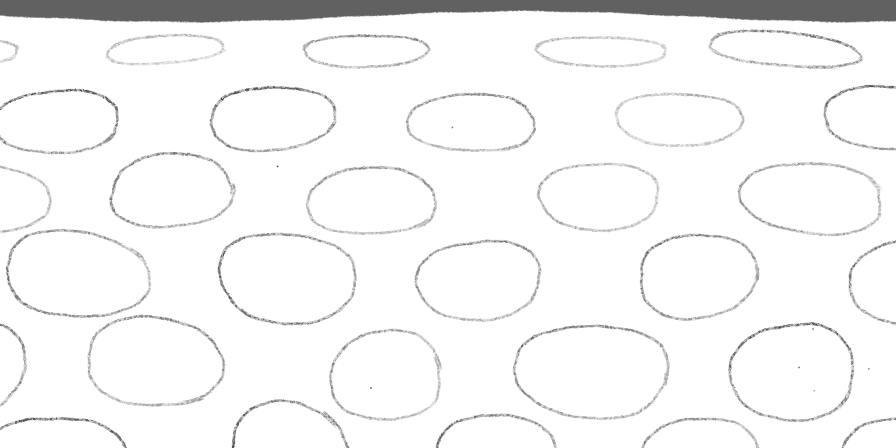
Reproduce this pattern procedurally as a Shadertoy shader.

```glsl
// Staggered rows of hand-drawn pencil ovals on white paper below a dark grey strip.

const vec3  PAPER        = vec3(1.0);
const vec3  STRIP_COLOR  = vec3(0.38);
const vec3  PENCIL_COLOR = vec3(0.22, 0.21, 0.22);
const float STRIP_DEPTH  = 0.037;   // all lengths are in canvas heights
const float STRIP_WAVE   = 0.012;
const int   ROWS         = 6;
const int   COLUMNS      = 6;
const float COLUMN_STEP  = 0.47;
const float LINE_HALF    = 0.0028;
const float LINE_SOFT    = 0.0018;
const float GRAIN_SCALE  = 210.0;   // cells per canvas height
const float SPECK_SCALE  = 22.0;
const float SPECK_RADIUS = 0.0035;
const vec2  SPECK_CENTER = vec2(1.87, 0.16);
const float OVERLAP      = 0.07;    // share of a turn drawn twice
const float TAU          = 6.28318;

vec2 hash2(vec2 p) {
    vec3 q = fract((p.xyx + 17.0) * vec3(0.1031, 0.1030, 0.0973));
    q += dot(q, q.yzx + 33.33);
    return fract((q.xx + q.yz) * q.zy);
}

// Cellular noise: distance to the nearest point, then the id of its cell
vec3 cellular(vec2 p) {
    vec2 base = floor(p);
    vec3 nearest = vec3(9.0, 0.0, 0.0);
    for (int j = -1; j <= 1; j++)
    for (int i = -1; i <= 1; i++) {
        vec2 id = base + vec2(i, j);
        float d = length(id + hash2(id) - p);
        if (d < nearest.x) nearest = vec3(d, id);
    }
    return nearest;
}

// Irregular radius of a unit oval: squarish, with a wavering hand
float handRadius(float a, vec2 seed) {
    vec2 phase = seed * TAU;
    return 1.0 - 0.022 * cos(4.0 * a)
        + 0.035 * sin(2.0 * a + phase.x)
        + 0.030 * sin(3.0 * a + phase.y)
        + 0.008 * sin(7.0 * a + phase.x * 2.0)
        + 0.005 * sin(15.0 * a + phase.y * 3.0);
}

// Pencil coverage of one oval, drawn as a slightly open spiral
float ovalStroke(vec2 p, vec2 halfSize, vec2 seed, float roughness, float pixel) {
    vec2 q = p / halfSize;
    float rho = max(length(q), 0.001);
    if (rho > 1.5) return 0.0;
    float angle = atan(q.y, q.x);
    float turn = fract(angle / TAU - 0.15 + 0.3 * seed.x);
    float slope = length(q / halfSize) / rho;
    float drift = 0.11 * (seed.y - 0.5);
    float soft = max(LINE_SOFT, 0.6 * pixel);
    float ink = 0.0;
    for (int pass = 0; pass < 2; pass++) {
        float t = turn + float(pass);
        float radius = handRadius(angle, seed) + drift * (t - 0.5);
        float d = abs((rho - radius) / slope + roughness);
        float ends = smoothstep(0.0, 0.01, t)
                   * (1.0 - smoothstep(1.0 + 0.5 * OVERLAP, 1.0 + OVERLAP, t));
        ink = max(ink, ends * (1.0 - smoothstep(LINE_HALF - soft, LINE_HALF + soft, d)));
    }
    // Hand pressure changes around the oval
    float pressure = 0.82 + 0.18 * sin(angle + 2.5 + 2.5 * seed.x);
    return ink * pressure;
}

void mainImage(out vec4 fragColor, in vec2 fragCoord) {
    float pixel = 1.0 / iResolution.y;
    vec2 uv = fragCoord * pixel;
    vec2 pos = vec2(uv.x, 1.0 - uv.y);   // y runs down from the strip

    // Paper tooth breaks up the pencil line
    vec3 tooth = cellular(pos * GRAIN_SCALE);
    vec2 toothHash = hash2(tooth.yz + 5.0);
    float grain = mix(0.4, 1.2, toothHash.x);
    float roughness = (toothHash.y - 0.5) * 0.0014;

    // Rows widen and the ovals grow rounder toward the bottom
    float ink = 0.0;
    for (int r = 0; r < ROWS; r++) {
        float row = float(r);
        float rowY = 0.115 + 0.145 * row + 0.008 * row * row;
        for (int c = 0; c < COLUMNS; c++) {
            vec2 id = vec2(c, r);
            vec2 seed = hash2(id * 3.0 + 2.0);
            vec2 vary = hash2(id * 5.0 + 41.0);
            float stagger = 0.5 * mod(row, 2.0);
            vec2 center = vec2((float(c) - 0.2 + stagger) * COLUMN_STEP, rowY);
            center += (seed - 0.5) * vec2(0.07, 0.012 + 0.008 * row);
            vec2 halfSize = vec2(0.128 + 0.05 * vary.x,
                                 0.036 + 0.025 * sqrt(row) + 0.005 * row);
            halfSize.y *= 0.88 + 0.24 * vary.y;
            float tilt = 0.16 * (vary.x - 0.4);
            vec2 p = mat2(cos(tilt), -sin(tilt), sin(tilt), cos(tilt)) * (pos - center);
            float darkness = mix(0.36, 0.78, vary.y) + 0.025 * row;
            ink = max(ink, darkness * ovalStroke(p, halfSize, seed, roughness, pixel));
        }
    }
    ink *= grain;

    // Stray graphite specks, denser near one corner
    vec3 speck = cellular(pos * SPECK_SCALE);
    vec2 speckHash = hash2(speck.yz + 90.0);
    vec2 away = uv - SPECK_CENTER;
    float chance = mix(0.006, 0.35, exp(-60.0 * dot(away, away)));
    float dot1 = 1.0 - smoothstep(0.0, SPECK_RADIUS, speck.x / SPECK_SCALE);
    ink = max(ink, step(speckHash.x, chance) * dot1 * mix(0.4, 1.0, speckHash.y));

    // Wavy strip along the top edge
    float edge = STRIP_DEPTH + STRIP_WAVE * cos(4.2 * (pos.x - 0.42))
               + 0.001 * sin(31.0 * pos.x) + roughness;
    float strip = 1.0 - smoothstep(-pixel, pixel, pos.y - edge);

    vec3 color = mix(PAPER, PENCIL_COLOR, clamp(ink, 0.0, 1.0));
    color = mix(color, STRIP_COLOR, strip);
    fragColor = vec4(color, 1.0);
}
```
